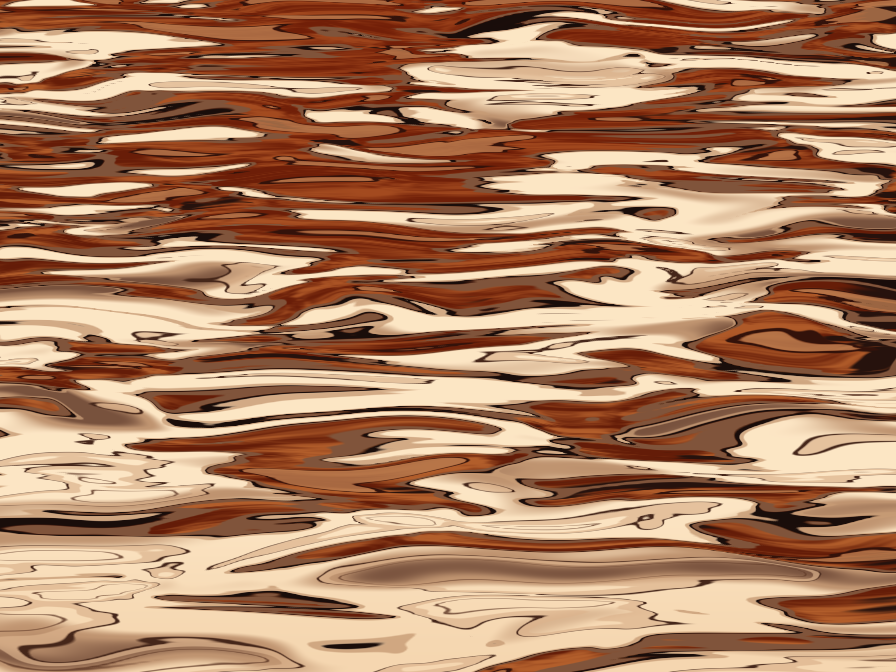
Write a WebGL 2 fragment shader that draws this texture.

```glsl
#version 300 es
precision highp float;
precision highp int;
// Rippled water reflecting a pale sky and rust-coloured banks.
// A stretched, warped noise field stands for the wave slope; its contour
// bands become sky, dark outlines and streaked rust, finer with distance.

uniform vec2 u_resolution;
out vec4 fragColor;

// Integer hash of a lattice cell, giving a vector in [-1, 1].
vec2 hash2(vec2 cell) {
    uvec2 v = uvec2(ivec2(cell)) * 1664525u + 1013904223u;
    v.x += v.y * 1664525u;
    v.y += v.x * 1664525u;
    v ^= v >> 16u;
    v.x += v.y * 1664525u;
    v.y += v.x * 1664525u;
    v ^= v >> 16u;
    return vec2(v & 0xffffu) / 32767.5 - 1.0;
}

// Gradient noise, roughly in [-1, 1].
float noise(vec2 p) {
    vec2 i = floor(p), f = p - i;
    vec2 u = f * f * f * (f * (f * 6.0 - 15.0) + 10.0);
    float a = dot(hash2(i), f);
    float b = dot(hash2(i + vec2(1, 0)), f - vec2(1, 0));
    float c = dot(hash2(i + vec2(0, 1)), f - vec2(0, 1));
    float d = dot(hash2(i + vec2(1, 1)), f - vec2(1, 1));
    return 1.7 * mix(mix(a, b, u.x), mix(c, d, u.x), u.y);
}

float fbm(vec2 p) {
    float sum = 0.0, gain = 0.6;
    for (int i = 0; i < 4; i++) {
        sum += gain * noise(p);
        p = p * vec2(1.8, 2.1) + 17.3;
        gain *= 0.6;
    }
    return sum;
}

// Smoothed interval lo..hi of v, with edge half-width w.
float band(float v, float lo, float hi, float w) {
    return smoothstep(lo - w, lo + w, v) - smoothstep(hi - w, hi + w, v);
}

void main() {
    vec2 p = gl_FragCoord.xy / u_resolution.y;
    float across = gl_FragCoord.x / u_resolution.x;

    // Perspective: ripples shrink towards the top.
    vec2 q = vec2((p.x - 0.67) * (2.3 + 1.8 * p.y), p.y * (17.0 + 13.0 * p.y));

    // Bend the ripples into lenses and hooks.
    vec2 w = q;
    w.x += 0.9 * noise(q * vec2(0.7, 0.45) + 5.2);
    w.y += 0.8 * noise(q * vec2(1.1, 0.4) + 41.7);
    w += vec2(0.35, 0.22) * noise(w * vec2(1.6, 1.1) + 73.1);

    // Wave slope: high values look at the sky, low ones at the bank.
    float slope = noise(w) + 0.5 * noise(w * vec2(1.7, 2.1) + 11.4)
                + 0.18 * noise(w * vec2(3.3, 4.3) + 29.8);
    slope += 0.4 * noise(q * vec2(0.45, 0.22) + 63.0) + mix(0.24, -0.24, p.y);
    float soft = 0.6 * fwidth(slope) + 0.006;

    // Bank: rust with fine streaks, redder in the upper middle.
    float streak = fbm(w * vec2(1.5, 2.2) + 91.0);
    vec3 rust = mix(vec3(0.39, 0.11, 0.03), vec3(0.70, 0.37, 0.17),
                    smoothstep(-0.32, 0.42, streak));
    float red = smoothstep(0.3, 0.9, p.y) * smoothstep(0.6, 0.1, abs(across - 0.55));
    rust = mix(rust, vec3(0.52, 0.14, 0.03), 0.45 * red);
    float gloom = fbm(w * vec2(0.9, 1.3) + 137.0) + 0.45 * smoothstep(0.86, 1.0, across);
    rust = mix(rust, vec3(0.15, 0.07, 0.05), smoothstep(0.34, 0.52, gloom));

    // Deep troughs catch a tan glint with a dark rim.
    vec3 col = mix(rust, vec3(0.20, 0.07, 0.04), band(slope, -0.74, -0.66, soft));
    col = mix(col, vec3(0.72, 0.48, 0.31), 0.8 * band(slope, -9.0, -0.74, soft));

    // Sky: cream with soft taupe shading, a little pinker near the viewer.
    vec3 cream = mix(vec3(0.96, 0.84, 0.69), vec3(0.99, 0.90, 0.77),
                     smoothstep(0.0, 0.3, p.y));
    float shade = noise(w * vec2(0.8, 0.9) + 181.0);
    vec3 sky = mix(cream, vec3(0.75, 0.58, 0.44), smoothstep(0.10, 0.46, shade));
    sky = mix(sky, vec3(0.47, 0.32, 0.24), smoothstep(0.46, 0.78, shade));

    // Contours from the bank to the sky: taupe, black outline, tan, cream.
    float weight = 0.5 + 0.5 * noise(w * vec2(1.2, 0.8) + 223.0);
    float edge = 0.02 + 0.14 * weight * weight;
    col = mix(col, vec3(0.50, 0.33, 0.23), band(slope, -0.14 - edge, -edge, soft));
    col = mix(col, vec3(0.10, 0.05, 0.04), band(slope, -edge, 0.01, soft));
    col = mix(col, sky, smoothstep(-soft, soft, slope));
    col = mix(col, vec3(0.78, 0.61, 0.46), 0.8 * band(slope, 0.0, 0.07, soft));

    // Thin rings inside the brightest lenses.
    col = mix(col, vec3(0.27, 0.15, 0.10), band(slope, 0.56, 0.60, soft));
    col = mix(col, vec3(0.86, 0.70, 0.55), 0.7 * band(slope, 0.60, 0.78, soft));
    col = mix(col, vec3(0.36, 0.21, 0.14), 0.8 * band(slope, 0.94, 0.97, soft));

    fragColor = vec4(col, 1.0);
}
```
